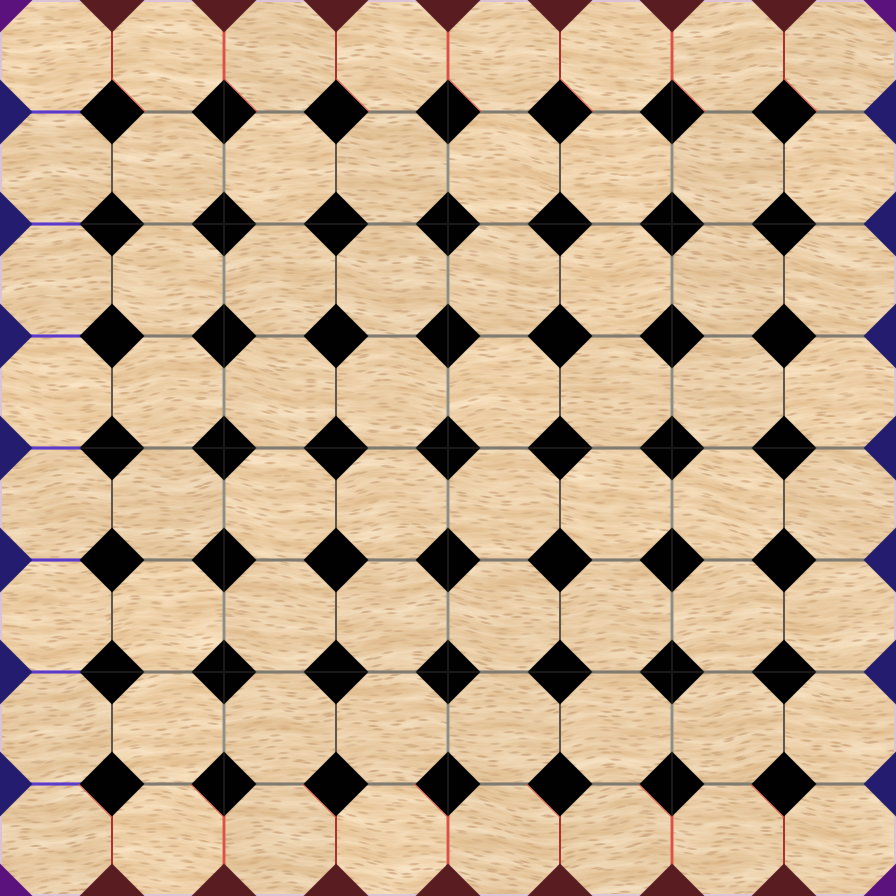
This pattern is drawn by a Shadertoy shader. Its source:

```glsl
// Wooden octagon floor: an 8 by 8 grid of grained tiles with black diamonds at
// the corners, thin grey seams, and red, blue and purple accents on the border.
// Grain is stretched cellular noise plus layered sines, reseeded for each tile.

vec2 hash2(vec2 p) {
    vec3 q = fract(p.xyx * vec3(0.1031, 0.1030, 0.0973));
    q += dot(q, q.yzx + 33.33);
    return fract((q.xx + q.yz) * q.zy);
}

// Distance to the nearest scattered point
float cellular(vec2 p) {
    vec2 cell = floor(p), f = fract(p);
    float nearest = 2.0;
    for (int y = -1; y <= 1; y++)
    for (int x = -1; x <= 1; x++) {
        vec2 offset = vec2(x, y);
        nearest = min(nearest, length(offset + hash2(cell + offset + 300.0) - f));
    }
    return nearest;
}

// Antialiased coverage of the region where dist < 0
float cover(float dist, float pixel) {
    return clamp(0.5 - dist / pixel, 0.0, 1.0);
}

vec3 wood(vec2 p) {
    vec2 seed = hash2(floor(p) + 7.0);
    vec2 q = p + floor(seed * 40.0);

    // Slight slope and waviness of the fibres
    q.y += (seed.x - 0.4) * 0.22 * fract(p.x);
    q.y += 0.025 * sin(4.0 * p.x + 6.3 * seed.y) + 0.012 * sin(9.0 * p.x + 5.0 * p.y);

    float bands = 0.5 + 0.25 * sin(13.0 * q.y + 1.2 * sin(2.0 * q.x + 6.3 * seed.x))
                      + 0.25 * sin(29.0 * q.y + 1.5 * sin(1.7 * q.x + 6.3 * seed.y));
    float streaks = cellular(q * vec2(1.6, 13.0));
    float fibres = cellular(q * vec2(6.0, 42.0) + 11.0);
    float pores = 1.0 - smoothstep(0.08, 0.32, cellular(q * vec2(4.5, 21.0) + 23.0));

    float tone = 0.42 * bands + 0.6 * streaks + 0.3 * (fibres - 0.45);
    vec3 color = mix(vec3(0.87, 0.72, 0.53), vec3(0.965, 0.88, 0.755), clamp(tone + 0.1, 0.0, 1.0));
    color = mix(color, vec3(0.74, 0.57, 0.40), 0.6 * pores * (0.4 + 0.6 * bands));
    return color * (0.985 + 0.03 * seed.y);
}

void mainImage(out vec4 fragColor, in vec2 fragCoord) {
    vec2 p = 8.0 * fragCoord / iResolution.xy;
    float pixel = 8.0 / min(iResolution.x, iResolution.y);
    vec2 node = floor(p + 0.5);
    vec2 d = p - node;
    bool sideNode = node.x < 0.5 || node.x > 7.5;
    bool endNode = node.y < 0.5 || node.y > 7.5;
    bool endRow = p.y < 1.0 || p.y > 7.0;
    vec2 even = 1.0 - mod(node, 2.0);

    vec3 color = wood(p);

    // Seams: every second vertical one is wider and paler
    vec3 acrossColor = p.x < 1.0 ? vec3(0.36, 0.23, 0.80) : vec3(0.50, 0.48, 0.44);
    vec3 uprightColor = mix(vec3(0.38, 0.34, 0.30), vec3(0.55, 0.56, 0.53), even.x);
    if (endRow) uprightColor = mix(vec3(0.66, 0.20, 0.19), vec3(0.86, 0.32, 0.29), even.x);
    color = mix(color, acrossColor, cover(abs(d.y) - 0.014, pixel));
    color = mix(color, uprightColor, cover(abs(d.x) - 0.009 - 0.004 * even.x, pixel));

    // Pale line around the canvas
    vec2 toEdge = min(p, 8.0 - p);
    color = mix(color, vec3(0.86, 0.76, 0.83), cover(min(toEdge.x, toEdge.y) - 0.018, pixel));

    // Red rims on the diamonds facing the end rows
    float diamond = (abs(d.x) + abs(d.y) - 0.29) * 0.7071;
    if (endRow && !endNode && !sideNode && d.x * d.y > 0.0)
        color = mix(color, vec3(0.85, 0.34, 0.29), 0.8 * cover(abs(diamond) - 0.012, pixel));

    // Diamonds: black inside, coloured along the border
    vec3 inlay = vec3(0.005);
    if (sideNode && endNode) inlay = vec3(0.36, 0.07, 0.49);
    else if (sideNode) inlay = vec3(0.14, 0.11, 0.43);
    else if (endNode) inlay = vec3(0.35, 0.11, 0.13);
    else {
        // Faint joints showing through
        float joint = max(even.x * cover(abs(d.x) - 0.008, pixel),
                          even.y * cover(abs(d.y) - 0.008, pixel));
        inlay += 0.11 * joint;
    }
    color = mix(color, inlay, cover(diamond, pixel));

    fragColor = vec4(color, 1.0);
}
```
